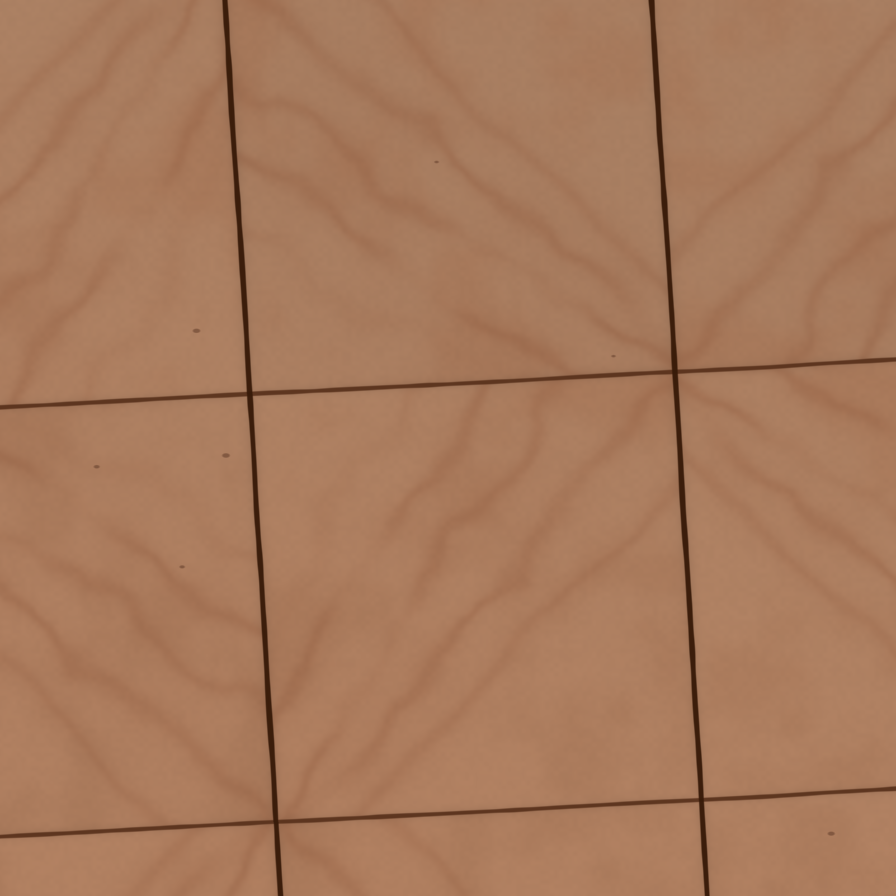
Reproduce this texture procedurally as a Shadertoy shader.

```glsl
// Polished salmon marble tiles in a slightly tilted grid with thin dark seams.
// One veined tile design is turned by quarter turns from cell to cell; its veins
// are a fan of noise-bent strokes over soft clouds, with a few specks of wear.

const vec2 GRID_ORIGIN = vec2(0.2786, 0.5599);   // a seam crossing, canvas units
const vec2 AXIS_RIGHT = vec2(0.4745, 0.0254);    // one tile to the right
const vec2 AXIS_UP = vec2(-0.0300, 0.4775);      // one tile up
const vec2 SEAM_HALF = vec2(0.0029, 0.0023);     // upright, level half widths
const float SEAM_WOBBLE = 0.0016;

const int VEIN_COUNT = 5;
const float VEIN_ANGLE = 0.905;
const float VEIN_FIRST = 0.24;                   // offset of the lowest vein
const float VEIN_STEP = 0.13;
const float VEIN_FAN = 0.08;                     // change of slope per vein
const float VEIN_WIDTH = 0.019;
const float VEIN_BEND = 0.11;
const float SPECK_GRID = 7.0;
const float SPECK_CHANCE = 0.13;

const vec3 STONE_COOL = vec3(0.665, 0.500, 0.385);
const vec3 STONE_WARM = vec3(0.690, 0.500, 0.378);
const vec3 STONE_CLOUD = vec3(0.655, 0.468, 0.348);
const vec3 VEIN_COLOR = vec3(0.590, 0.385, 0.270);
const vec3 SEAM_DARK = vec3(0.215, 0.100, 0.030);
const vec3 SEAM_BROWN = vec3(0.345, 0.190, 0.105);
const vec3 SPECK_COLOR = vec3(0.420, 0.270, 0.190);

float hash(vec2 p) {
    return fract(sin(dot(p, vec2(127.1, 311.7))) * 43758.5453);
}

float noise(vec2 p) {
    vec2 i = floor(p), f = fract(p);
    f = f * f * (3.0 - 2.0 * f);
    return mix(mix(hash(i), hash(i + vec2(1, 0)), f.x),
               mix(hash(i + vec2(0, 1)), hash(i + vec2(1, 1)), f.x), f.y);
}

float fbm(vec2 p) {
    float sum = 0.0, amp = 0.5;
    for (int i = 0; i < 4; i++) {
        sum += amp * noise(p);
        p = p * 2.03 + 17.3;
        amp *= 0.5;
    }
    return sum / 0.9375;
}

mat2 rotation(float a) {
    float c = cos(a), s = sin(a);
    return mat2(c, s, -s, c);
}

// Turns a cell's local position (centred) into that of the shared design.
vec2 unturnTile(vec2 local, vec2 cell) {
    vec2 odd = mod(cell, 2.0);
    float quarters = mix(1.0 + odd.x, -odd.x, odd.y);
    return rotation(-quarters * 1.5707963) * local;
}

// Vein strength at a point of the design, 0..1.
float veins(vec2 p, float variation) {
    vec2 q = rotation(-VEIN_ANGLE) * (p + 0.5);
    float along = q.x, across = -q.y, sum = 0.0;
    for (int i = 0; i < VEIN_COUNT; i++) {
        float k = float(i);
        float center = VEIN_FIRST - VEIN_STEP * k + (along - 0.7) * (0.16 - VEIN_FAN * k);
        float bend = (fbm(vec2(along * 4.0 + variation, k * 9.1 + across * 3.0)) - 0.5) * VEIN_BEND;
        float d = across - center - bend * (k < 0.5 ? 0.7 : 1.5);
        float width = VEIN_WIDTH * (0.55 + 0.9 * noise(vec2(along * 6.0, k * 5.7)));
        float patchy = smoothstep(0.15, 0.75, noise(vec2(along * 5.0 + k * 3.7, k * 7.3 + variation)));
        float core = exp(-d * d / (width * width));
        float halo = exp(-d * d / (width * width * 9.0));
        sum += (0.5 * core + 0.24 * halo) * mix(0.25, 1.0, k < 0.5 ? max(patchy, 0.6) : patchy);
    }
    return min(sum, 1.0);
}

// Sparse small dark marks.
float specks(vec2 uv, float px) {
    vec2 g = uv * SPECK_GRID, id = floor(g);
    vec2 center = 0.2 + 0.6 * vec2(hash(id + 3.1), hash(id + 8.7));
    float radius = 0.0012 + 0.0022 * hash(id + 5.5);
    float d = length((fract(g) - center) * vec2(0.7, 1.2)) / SPECK_GRID;
    return step(hash(id + 1.9), SPECK_CHANCE) * (1.0 - smoothstep(radius - px, radius + px, d));
}

void mainImage(out vec4 fragColor, in vec2 fragCoord) {
    vec2 uv = fragCoord / iResolution.y;
    float px = 1.0 / iResolution.y;

    // Tile cell and position in the shared design
    vec2 grid = inverse(mat2(AXIS_RIGHT, AXIS_UP)) * (uv - GRID_ORIGIN);
    vec2 cell = floor(grid);
    vec2 p = unturnTile(fract(grid) - 0.5, cell);
    float variation = 0.12 * hash(cell + 20.0);

    // Stone: broad light falloff, clouds, veins, fine grain
    vec3 color = mix(STONE_WARM, STONE_COOL, smoothstep(0.1, 0.9, uv.y * 0.75 + uv.x * 0.25));
    color = mix(color, STONE_CLOUD, 0.75 * smoothstep(0.42, 0.72, fbm(p * 4.0 + variation + 31.0)));
    color = mix(color, VEIN_COLOR, 0.62 * veins(p, variation));
    color *= 1.0 + 0.022 * (noise(uv * 190.0) - 0.5) + 0.02 * (hash(cell) - 0.5);
    color = mix(color, SPECK_COLOR, 0.65 * specks(uv, px));

    // Seams: distance in canvas units, with slight wander and uneven width
    vec2 wander = vec2(noise(vec2(uv.y * 14.0, cell.y)), noise(vec2(uv.x * 14.0, 7.0))) - 0.5;
    vec2 pitch = vec2(length(AXIS_RIGHT), length(AXIS_UP));
    vec2 d = abs((grid - round(grid)) * pitch + wander * SEAM_WOBBLE);
    vec2 halfWidth = SEAM_HALF * (0.85 + 0.3 * noise(uv * 40.0));
    vec2 seam = 1.0 - smoothstep(halfWidth - px, halfWidth + px, d);
    vec2 shade = exp(-d / (SEAM_HALF * 1.6));
    color *= 1.0 - 0.13 * max(shade.x, shade.y);
    color = mix(color, SEAM_BROWN, 0.92 * seam.y);
    color = mix(color, SEAM_DARK, 0.96 * seam.x);

    fragColor = vec4(color, 1.0);
}
```
